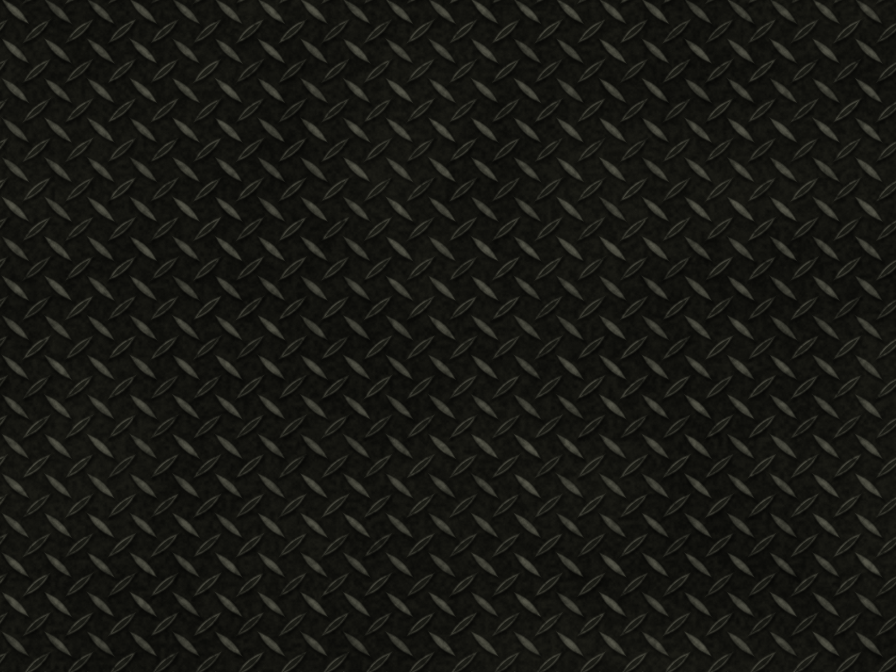
Reproduce this texture procedurally as a Shadertoy shader.

```glsl
// Dark steel tread plate: two interleaved lattices of raised lens-shaped lugs,
// one leaning left (bright, worn faces) and one leaning right (dim, lit rims).
// Lugs are distance functions; value noise adds grime, grain and uneven wear.

const vec2 REPEATS = vec2(21.0, 17.0);
const vec2 LEFT_PHASE = vec2(0.36, 0.71);   // lug centre inside its cell
const vec2 LUG_SIZE = vec2(0.44, 0.092);    // half length, half width
const vec3 STEEL_DARK = vec3(0.046, 0.047, 0.037);
const vec3 STEEL_LIGHT = vec3(0.102, 0.102, 0.080);
const vec3 LUG_DIM = vec3(0.095, 0.098, 0.077);
const vec3 LUG_MID = vec3(0.145, 0.148, 0.122);
const vec3 LUG_BRIGHT = vec3(0.305, 0.305, 0.262);

float hash(vec2 p) {
    vec3 q = fract(p.xyx * vec3(0.1031, 0.1030, 0.0973));
    q += dot(q, q.yzx + 33.33);
    return fract((q.x + q.y) * q.z);
}

float noise(vec2 p) {
    vec2 i = floor(p), f = fract(p);
    f = f * f * (3.0 - 2.0 * f);
    return mix(mix(hash(i), hash(i + vec2(1, 0)), f.x),
               mix(hash(i + vec2(0, 1)), hash(i + vec2(1, 1)), f.x), f.y);
}

float fbm(vec2 p) {
    float sum = 0.0, amp = 0.5;
    for (int i = 0; i < 3; i++) {
        sum += amp * noise(p);
        p = p * 2.03 + 17.1;
        amp *= 0.5;
    }
    return sum / 0.875;
}

// Lens with pointed ends; q.x runs along it, q.y across it.
float lens(vec2 q, vec2 size) {
    float radius = dot(size, size) / (2.0 * size.y);
    return length(vec2(q.x, abs(q.y) + radius - size.y)) - radius;
}

// Coordinates along and across a unit direction.
vec2 alignTo(vec2 p, vec2 dir) {
    return vec2(dot(p, dir), dot(p, vec2(-dir.y, dir.x)));
}

// Soft dark contact shadow below a lug.
float shadow(vec2 p, vec2 dir) {
    float d = lens(alignTo(p - vec2(0.02, -0.06), dir), LUG_SIZE);
    return 1.0 - smoothstep(-0.04, 0.09, d);
}

// Lays one lattice of lugs over the plate colour.
vec3 addLugs(vec3 plate, vec2 grid, vec2 cellSize, vec2 dir, float rimmed, float grain, float soft) {
    vec2 id = floor(grid);
    vec2 local = (fract(grid) - 0.5) * cellSize;
    vec2 q = alignTo(local, dir);
    float d = lens(q, LUG_SIZE);
    float wear = hash(id + 71.0 * rimmed);

    // Broad face: brightest along the middle, fading to the tips and lower side.
    float slope = smoothstep(-LUG_SIZE.y, LUG_SIZE.y, q.y);
    float middle = 1.0 - smoothstep(0.05, LUG_SIZE.x, abs(q.x));
    float ridge = 1.0 - smoothstep(0.0, 0.075, abs(q.y - 0.01));
    float shine = 0.12 * slope + 0.45 * middle + 0.35 * ridge + 0.9 * (grain - 0.5);
    vec3 face = mix(LUG_MID, LUG_BRIGHT, clamp(shine, 0.0, 1.0));

    // Dim face: only a thin rim catches light, unevenly along its length.
    float rim = smoothstep(-0.06, -0.022, d) * mix(0.65, 1.0, slope);
    rim *= clamp(0.55 + 0.4 * middle + 1.3 * (grain - 0.5), 0.0, 1.0);
    vec3 outlined = mix(LUG_DIM * (0.75 + 0.5 * grain), LUG_BRIGHT * 0.85, rim);

    vec3 lug = mix(face, outlined, rimmed) * (0.93 + 0.13 * wear);
    plate *= 1.0 - 0.4 * shadow(local, dir);
    return mix(plate, lug, 1.0 - smoothstep(-soft, soft, d));
}

void mainImage(out vec4 fragColor, in vec2 fragCoord) {
    vec2 uv = fragCoord / iResolution.xy;
    vec2 cellSize = vec2(iResolution.x / iResolution.y * REPEATS.y / REPEATS.x, 1.0);
    vec2 grid = uv * REPEATS;
    vec2 p = grid * cellSize;
    float soft = max(0.03, 0.8 * REPEATS.y / iResolution.y);

    // Plate with faint broad grime and strong fine grain.
    float grime = fbm(p * 0.4 + 5.0);
    float grain = fbm(p * 9.0);
    float tone = 0.5 + 0.4 * (grime - 0.5) + 1.25 * (grain - 0.5);
    vec3 color = mix(STEEL_DARK, STEEL_LIGHT, clamp(tone, 0.0, 1.0));

    // The second lattice sits half a cell away from the first.
    vec2 leftGrid = grid - LEFT_PHASE + 0.5;
    color = addLugs(color, leftGrid, cellSize, normalize(vec2(0.75, -0.68)), 0.0, grain, soft);
    color = addLugs(color, leftGrid + 0.5, cellSize, normalize(vec2(0.76, 0.65)), 1.0, grain, soft);

    color *= 0.95 + 0.1 * grime;
    fragColor = vec4(color, 1.0);
}
```
